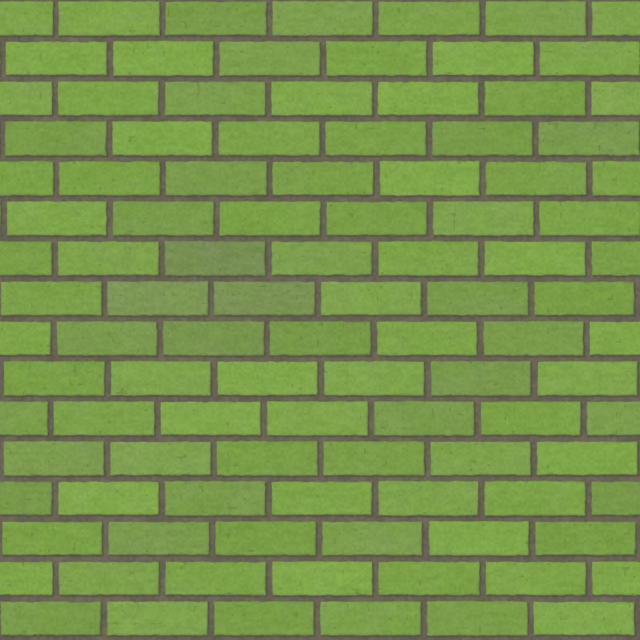
This texture is drawn by a WebGL 1 fragment shader. Its source:

```glsl
precision highp float;
// Green brick wall in running bond: 6 bricks across, 16 courses, grey mortar.
// Each brick is a rounded box distance with a hashed size and tint; periodic
// noise adds mottling, grain, ragged edges and a faded patch near the middle.

uniform vec2 u_resolution;

const vec2 GRID = vec2(6.0, 16.0);
const float JOINT = 0.0102;
const float CORNER = 0.0018;
const vec2 SHADOW_SHIFT = vec2(0.0018, -0.0020);

const vec3 FRESH_GREEN = vec3(0.49, 0.64, 0.28);
const vec3 FADED_GREEN = vec3(0.47, 0.55, 0.34);
const vec3 MORTAR = vec3(0.41, 0.39, 0.335);
const vec3 SHADOW = vec3(0.32, 0.33, 0.24);

float hash(vec2 p) {
  vec3 q = fract(p.xyx * vec3(0.1031, 0.1030, 0.0973));
  q += dot(q, q.yzx + 33.33);
  return fract((q.x + q.y) * q.z);
}

// Value noise that wraps after one canvas; cells = lattice cells per canvas
float noise(vec2 uv, vec2 cells) {
  vec2 p = uv * cells;
  vec2 i = floor(p);
  vec2 f = fract(p);
  f = f * f * (3.0 - 2.0 * f);
  vec2 a = mod(i, cells);
  vec2 b = mod(i + 1.0, cells);
  return mix(mix(hash(a), hash(vec2(b.x, a.y)), f.x),
             mix(hash(vec2(a.x, b.y)), hash(b), f.x), f.y);
}

float roundedBox(vec2 p, vec2 halfSize, float radius) {
  vec2 q = abs(p) - halfSize + radius;
  return length(max(q, 0.0)) + min(max(q.x, q.y), 0.0) - radius;
}

// Continuous brick coordinates, with courses staggered and slightly uneven
vec2 bondCoords(vec2 uv) {
  vec2 p = uv * GRID;
  float course = mod(floor(p.y), GRID.y);
  p.x += 0.5 * mod(course, 2.0) + 0.06 * (hash(vec2(course, 71.0)) - 0.5);
  return p;
}

// How faded a brick is: a hashed amount plus a broad worn patch
float fading(vec2 id) {
  vec2 offset = ((id + 0.5) / GRID - vec2(0.42, 0.53)) / vec2(0.30, 0.09);
  float patchAmount = exp(-dot(offset, offset));
  float own = hash(id + 13.0);
  return 0.45 * own * own + patchAmount * (0.2 + 0.6 * hash(id + 29.0));
}

vec3 brickColor(vec2 uv, vec2 id, vec2 local, float inset) {
  float mottle = noise(uv, vec2(24.0, 48.0)) - 0.5;
  float streak = noise(uv, vec2(60.0, 180.0)) - 0.5;
  float grain = noise(uv, vec2(256.0)) - 0.5;
  float pits = smoothstep(0.86, 1.0, noise(uv + 0.37, vec2(150.0)));

  float faded = clamp(fading(id) + 0.35 * mottle, 0.0, 1.0);
  vec3 color = mix(FRESH_GREEN, FADED_GREEN, faded);
  color *= 0.97 + 0.07 * hash(id + 47.0);
  color *= 1.0 + 0.05 * mottle + 0.05 * streak + 0.07 * grain - 0.10 * pits;

  // Worn rim, lit on the upper left
  float rim = 1.0 - smoothstep(0.0, 0.004, inset);
  float lit = dot(local * GRID, vec2(-0.6, 0.8));
  return color * (1.0 + rim * (0.10 * lit - 0.04));
}

vec3 mortarColor(vec2 uv, float shade) {
  float grain = noise(uv, vec2(200.0)) - 0.5;
  float blotch = noise(uv + 0.19, vec2(40.0)) - 0.5;
  vec3 color = mix(MORTAR, SHADOW, shade * (0.75 + 0.5 * blotch));
  return color * (1.0 + 0.13 * grain + 0.10 * blotch);
}

void main() {
  vec2 uv = gl_FragCoord.xy / u_resolution;
  uv.y = fract(uv.y - 0.0026);
  float pixel = 1.0 / min(u_resolution.x, u_resolution.y);

  // Brick identity and position from its centre
  vec2 cell = bondCoords(uv);
  vec2 id = mod(floor(cell), GRID);
  vec2 local = (fract(cell) - 0.5) / GRID;

  // Uneven size and ragged edges
  vec2 variation = vec2(hash(id + 3.0), hash(id + 7.0)) - 0.5;
  vec2 halfSize = 0.5 / GRID - 0.5 * JOINT + 0.0012 * variation;
  float ragged = 0.0014 * (noise(uv, vec2(90.0)) - 0.5)
               + 0.0008 * (noise(uv, vec2(220.0)) - 0.5);
  float edge = roundedBox(local, halfSize, CORNER) + ragged;

  // Shadow falls in the joint below and to the right
  float shadowEdge = roundedBox(local - SHADOW_SHIFT, halfSize, CORNER) + ragged;
  float shade = 1.0 - smoothstep(-0.001, 0.0032, shadowEdge);

  float softness = max(pixel, 0.0012);
  float brickMask = 1.0 - smoothstep(-softness, softness, edge);
  vec3 color = mix(mortarColor(uv, shade),
                   brickColor(uv, id, local, -edge), brickMask);
  gl_FragColor = vec4(color, 1.0);
}
```
